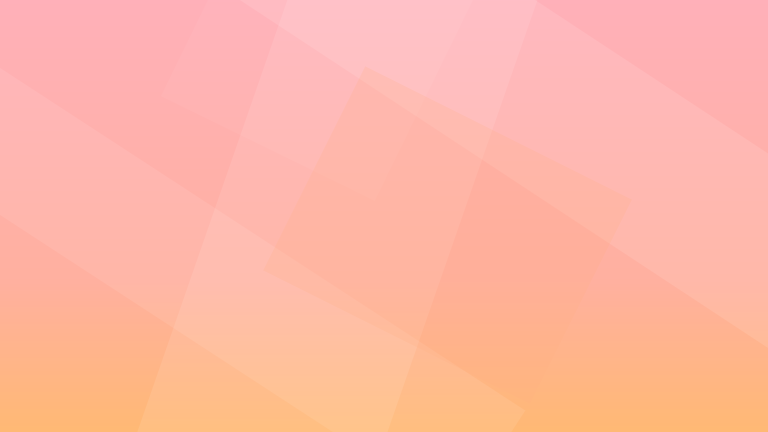
This background is drawn by a Shadertoy shader. Its source:

```glsl
// Coverage of a rotated rectangle, with a one-pixel soft edge
float panel(vec2 p, vec2 center, vec2 halfSize, float angle) {
    float c = cos(angle), s = sin(angle);
    vec2 q = p - center;
    q = vec2(c * q.x + s * q.y, c * q.y - s * q.x);
    vec2 d = abs(q) - halfSize;
    float dist = length(max(d, 0.0)) + min(max(d.x, d.y), 0.0);
    return clamp(0.5 - dist * iResolution.y, 0.0, 1.0);
}

void mainImage(out vec4 fragColor, in vec2 fragCoord) {
    vec2 p = fragCoord / iResolution.y;
    p.x += 0.5 * (16.0 / 9.0 - iResolution.x / iResolution.y);

    // Vertical gradient: orange, salmon, pink
    vec3 orange = vec3(1.0, 0.725, 0.455);
    vec3 salmon = vec3(1.0, 0.69, 0.625);
    vec3 pink = vec3(1.0, 0.69, 0.725);
    vec3 color = mix(orange, salmon, clamp(p.y / 0.35, 0.0, 1.0));
    color = mix(color, pink, clamp((p.y - 0.35) / 0.65, 0.0, 1.0));

    // Long pale bands: two falling, one steep
    vec3 white = vec3(1.0);
    color = mix(color, white, 0.10 * panel(p, vec2(0.897, 1.0), vec2(3.0, 0.188), -0.5826));
    color = mix(color, white, 0.08 * panel(p, vec2(-0.537, 1.023), vec2(2.0, 0.1425), -0.578));
    color = mix(color, white, 0.09 * panel(p, vec2(0.781, 0.5), vec2(3.0, 0.2735), 1.2366));

    // Tilted rectangles: a pale one above, a warm one in the middle
    color = mix(color, white, 0.04 * panel(p, vec2(0.736, 0.8935), vec2(0.2755, 0.264), -0.455));
    vec3 warm = vec3(1.0, 0.68, 0.5);
    color = mix(color, warm, 0.2 * panel(p, vec2(1.036, 0.456), vec2(0.345, 0.264), -0.4636));

    fragColor = vec4(color, 1.0);
}
```
